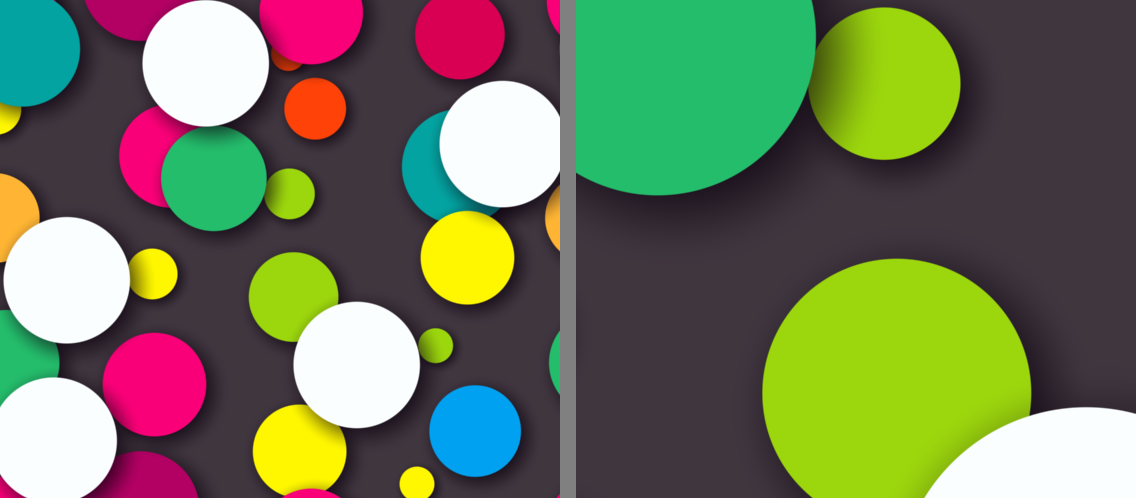
Left: the whole. Right: its middle third, enlarged.
Give the GLSL for this pattern, as a Shadertoy shader.

```glsl
// Overlapping paper discs in bright colours on a dark plum ground.
// Centres follow a jittered low-discrepancy sequence on a repeating tile;
// discs are stacked from small dots to large whites, each with a soft shadow.

vec2 hash2(float n) {
    vec3 q = fract(vec3(n) * vec3(0.1031, 0.1030, 0.0973));
    q += dot(q, q.yzx + 33.33);
    return fract((q.xx + q.yz) * q.zy);
}

// Colour in rgb, radius in w
const vec4 PAPERS[11] = vec4[11](
    vec4(0.98, 0.00, 0.47, 0.104),   // pink
    vec4(0.01, 0.64, 0.63, 0.116),   // teal
    vec4(1.00, 0.97, 0.00, 0.094),   // yellow
    vec4(0.98, 0.00, 0.47, 0.104),   // pink
    vec4(0.14, 0.74, 0.42, 0.106),   // green
    vec4(0.85, 0.00, 0.33, 0.090),   // crimson
    vec4(0.61, 0.84, 0.05, 0.090),   // lime
    vec4(0.70, 0.00, 0.39, 0.118),   // purple
    vec4(1.00, 0.71, 0.20, 0.090),   // orange
    vec4(0.00, 0.63, 0.94, 0.092),   // blue
    vec4(1.00, 0.26, 0.03, 0.062));  // vermilion

const int DOTS = 7, COLOURED = 16, WHITES = 5;

// Lay one disc and its shadow over the colour below
vec3 layDisc(vec3 below, vec2 toCentre, vec4 paper, float pixel) {
    float radius = paper.w;
    vec2 drop = vec2(1.0, -0.9) * (0.003 + 0.09 * radius);
    float blur = 0.009 + 0.26 * radius;
    float shade = 1.0 - smoothstep(-blur, blur, length(toCentre - drop) - radius);
    below = mix(below, vec3(0.04, 0.0, 0.05), 0.78 * shade);
    float cover = 1.0 - smoothstep(-pixel, pixel, length(toCentre) - radius);
    return mix(below, paper.rgb, cover);
}

void mainImage(out vec4 fragColor, in vec2 fragCoord) {
    vec2 p = fragCoord / iResolution.y;
    float pixel = 1.0 / iResolution.y;
    vec2 tile = vec2(1.195, 1.06);
    vec3 colour = vec3(0.25, 0.21, 0.245);

    for (int i = -DOTS; i < COLOURED + WHITES; i++) {
        vec2 rnd = hash2(float(i) * 17.3 + 5.0);
        vec4 paper;
        float jitter;
        if (i < 0) {                       // small dots in the gaps
            paper = PAPERS[2 + 4 * ((i + DOTS) % 3)];
            paper.w = 0.035 + 0.016 * step(0.75, rnd.x);
            jitter = 0.04;
        } else if (i < COLOURED) {         // large coloured discs
            paper = PAPERS[i % 11];
            jitter = 0.13;
        } else {                           // whites on top
            paper = vec4(0.98, 0.995, 1.0, 0.127);
            jitter = 0.04;
        }
        vec2 centre = tile * float(i) * vec2(0.7549, 0.5698) + jitter * (rnd - 0.5);
        vec2 toCentre = p - centre;
        toCentre -= tile * round(toCentre / tile);
        colour = layDisc(colour, toCentre, paper, pixel);
    }
    fragColor = vec4(colour, 1.0);
}
```
